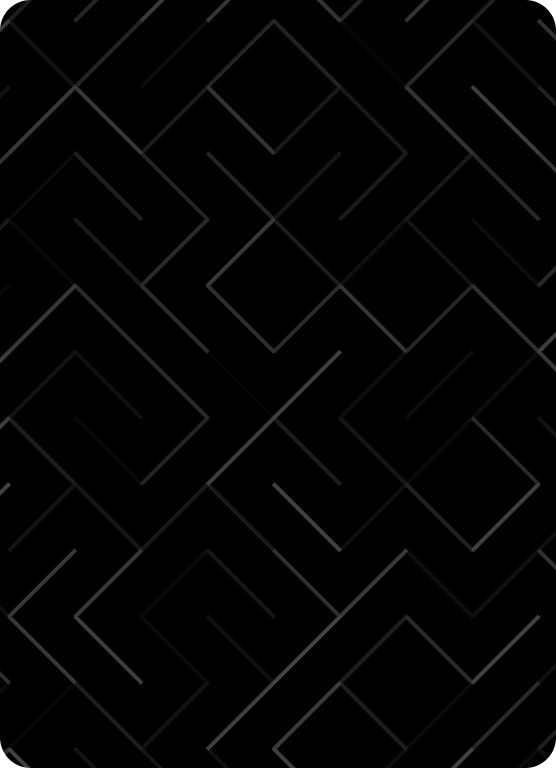
This pattern is drawn by a Shadertoy shader. Its source:

```glsl
// A maze of diagonal strokes on a black card with rounded corners.
// Every square cell holds one diagonal whose direction and grey level come
// from a hash; neighbouring cells are visited so that stroke ends can overlap.

const float CELLS_PER_HEIGHT = 11.6;
const vec2 GRID_OFFSET = vec2(0.136, 0.287);   // first grid corner, in cells
const float STROKE_HALF_WIDTH = 0.030;         // in cells
const float STROKE_CAP = 0.012;                // overshoot at each end, in cells
const float CORNER_RADIUS = 0.040;             // in canvas heights
const float FAINTEST_GREY = 0.015;
const float BRIGHTEST_GREY = 0.265;
const vec3 CARD_COLOR = vec3(0.0);
const vec3 OUTSIDE_COLOR = vec3(1.0);

// Two independent random values in 0..1 for a cell
vec2 hash22(vec2 cell) {
    vec3 p = fract(cell.xyx * vec3(0.1031, 0.1030, 0.0973));
    p += dot(p, p.yzx + 33.33);
    return fract((p.xx + p.yz) * p.zy);
}

// Signed distance to a box centred on the origin
float boxDistance(vec2 p, vec2 halfSize) {
    vec2 d = abs(p) - halfSize;
    return length(max(d, 0.0)) + min(max(d.x, d.y), 0.0);
}

// Smooth coverage of a shape, one pixel wide at its edge
float coverage(float distance, float pixel) {
    return clamp(0.5 - distance / pixel, 0.0, 1.0);
}

// Distance to the diagonal of a unit cell centred on the origin
float diagonalDistance(vec2 p, bool rising, float halfWidth, float cap) {
    vec2 alongAcross = vec2(p.x + p.y, p.x - p.y) * sqrt(0.5);
    if (!rising) alongAcross = alongAcross.yx;
    return boxDistance(alongAcross, vec2(sqrt(0.5) + cap, halfWidth));
}

// Grey level of the strokes at a point given in cells
float mazeGrey(vec2 p, float pixel) {
    vec2 home = floor(p);
    float grey = 0.0;
    for (int y = -1; y <= 1; y++) {
        for (int x = -1; x <= 1; x++) {
            vec2 cell = home + vec2(x, y);
            vec2 random = hash22(cell + 47.0);
            float d = diagonalDistance(p - cell - 0.5, random.x < 0.5,
                                       STROKE_HALF_WIDTH, STROKE_CAP);
            float level = mix(FAINTEST_GREY, BRIGHTEST_GREY, random.y);
            grey = max(grey, level * coverage(d, pixel));
        }
    }
    return grey;
}

void mainImage(out vec4 fragColor, in vec2 fragCoord) {
    float pixel = 1.0 / iResolution.y;
    vec2 uv = fragCoord * pixel;
    vec2 halfCanvas = 0.5 * iResolution.xy * pixel;

    // Strokes on the card
    float grey = mazeGrey(uv * CELLS_PER_HEIGHT - GRID_OFFSET, pixel * CELLS_PER_HEIGHT);
    vec3 color = CARD_COLOR + grey;

    // Rounded card corners
    float card = boxDistance(uv - halfCanvas, halfCanvas - CORNER_RADIUS) - CORNER_RADIUS;
    color = mix(OUTSIDE_COLOR, color, coverage(card, pixel));

    fragColor = vec4(color, 1.0);
}
```
